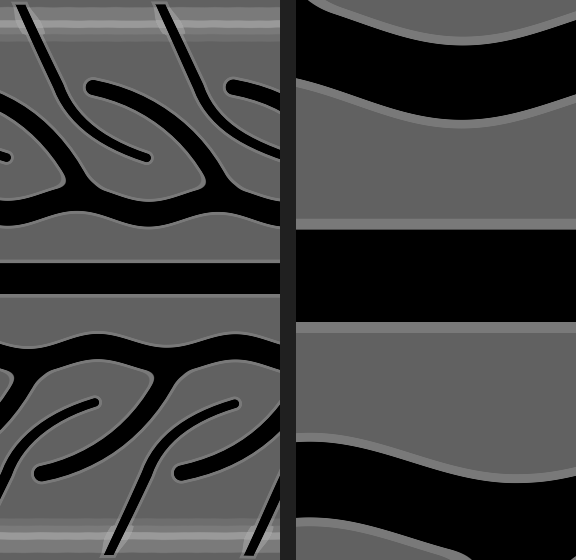
Left: the whole. Right: its middle third, enlarged.
A Shadertoy shader for this pattern:

```glsl
// Tyre tread: two mirrored shoulders of curved grooves around a straight centre groove.
// Each tile is one tread pitch; tapered Bezier strokes blend into a wavy channel,
// then a thin pale rim and stepped shoulder highlights shade the rubber.

const float TAU = 6.2831853;
const float PITCHES_DOWN = 4.0;    // canvas height in tread pitches
const float MIRROR_SHIFT = 0.63;   // sideways offset of the lower shoulder
const float RIM_WIDTH = 0.021;
const vec3 RUBBER = vec3(0.38);

vec2 hashGradient(vec2 cell) {
    float h = fract(sin(dot(cell, vec2(127.1, 311.7))) * 43758.5);
    return vec2(cos(TAU * h), sin(TAU * h));
}

float gradientNoise(vec2 p) {
    vec2 i = floor(p), f = fract(p);
    vec2 u = f * f * f * (f * (f * 6.0 - 15.0) + 10.0);
    vec2 o = vec2(0.0, 1.0);
    float low = mix(dot(hashGradient(i), f),
                    dot(hashGradient(i + o.yx), f - o.yx), u.x);
    float high = mix(dot(hashGradient(i + o.xy), f - o.xy),
                     dot(hashGradient(i + o.yy), f - o.yy), u.x);
    return mix(low, high, u.y);
}

float smoothMin(float a, float b, float k) {
    float h = max(k - abs(a - b), 0.0) / k;
    return min(a, b) - 0.25 * h * h * k;
}

vec2 bezier(vec2 a, vec2 b, vec2 c, float t) {
    return mix(mix(a, b, t), mix(b, c, t), t);
}

// Distance to a quadratic stroke whose radius runs from r0 to r1.
float taperedStroke(vec2 p, vec2 a, vec2 b, vec2 c, float r0, float r1) {
    const int STEPS = 14;
    float d = 1e3;
    vec2 start = a;
    for (int i = 1; i <= STEPS; i++) {
        vec2 end = bezier(a, b, c, float(i) / float(STEPS));
        vec2 span = end - start;
        float h = clamp(dot(p - start, span) / dot(span, span), 0.0, 1.0);
        float t = (float(i - 1) + h) / float(STEPS);
        d = min(d, length(p - start - span * h) - mix(r0, r1, t));
        start = end;
    }
    return d;
}

// Narrow S-shaped slit, cut flat near the outer edge.
float slit(vec2 p) {
    vec2 bend = vec2(0.417, 0.615);
    float d = min(
        taperedStroke(p, vec2(0.115, -0.03), vec2(0.26, 0.281), bend, 0.031, 0.038),
        taperedStroke(p, bend, vec2(0.542, 0.969), vec2(1.047, 1.125), 0.038, 0.031));
    return max(d, 0.036 - p.y);
}

// Round-ended arm that runs into the channel.
float arm(vec2 p) {
    return taperedStroke(p, vec2(0.667, 0.62), vec2(1.289, 0.742),
                         vec2(1.589, 1.354), 0.055, 0.068);
}

float channel(vec2 p) {
    float middle = 1.474 - 0.052 * cos(TAU * (p.x - 0.5625));
    return abs(p.y - middle) - 0.0885;
}

// p.y is the depth measured inward from the outer edge.
float shoulderGrooves(vec2 p) {
    p.x = fract(p.x);
    float slits = 1e3, arms = 1e3;
    for (int i = 0; i < 2; i++) {
        vec2 q = p + vec2(float(i), 0.0);
        slits = min(slits, slit(q));
        arms = min(arms, arm(q));
    }
    return min(slits, smoothMin(arms, channel(p), 0.1));
}

float band(float x, float lo, float hi, float soft) {
    return smoothstep(lo - soft, lo + soft, x) - smoothstep(hi - soft, hi + soft, x);
}

// Coverage of the region where d is below zero.
float fill(float d, float pixel) {
    return 1.0 - smoothstep(-0.5 * pixel, 0.5 * pixel, d);
}

void mainImage(out vec4 fragColor, in vec2 fragCoord) {
    float pixel = PITCHES_DOWN / iResolution.y;
    vec2 uv = fragCoord * pixel;

    // Mirror the shoulders and offset the lower one.
    float centre = 0.5 * PITCHES_DOWN;
    float depth = centre - abs(uv.y - centre);
    float shift = uv.y < centre ? MIRROR_SHIFT : 0.0;

    // Slight moulding variation between pitches.
    float wobble = 0.018 * gradientNoise(uv * 1.3 + 4.0);
    float grooves = shoulderGrooves(vec2(uv.x - shift, depth + wobble));
    float centreGroove = abs(uv.y - centre - 0.01) - 0.11;

    // Stepped highlights on the rounded shoulders.
    float worn = depth + 0.004 * gradientNoise(uv * vec2(9.0, 3.0));
    float sheen = band(worn, 0.052, 0.245, 0.006);
    float shade = 0.10 * sheen + 0.12 * band(worn, 0.146, 0.198, 0.005)
                + 0.05 * band(worn, 0.245, 0.297, 0.005);

    // Pale rims, flaring where the slits cross the sheen.
    float rim = max(fill(grooves - RIM_WIDTH - 0.025 * sheen * band(worn, 0.1, 0.26, 0.06), pixel),
                    fill(centreGroove - 0.026, pixel));
    vec3 colour = min(RUBBER + shade + 0.095 * rim, vec3(0.64));

    colour *= 1.0 - fill(min(grooves, centreGroove), pixel);
    fragColor = vec4(colour, 1.0);
}
```
